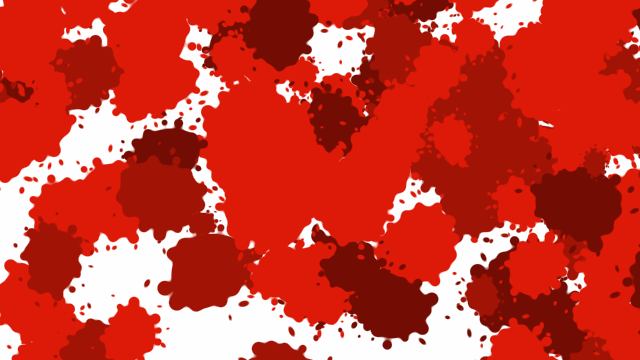
This pattern is drawn by a Shadertoy shader. Its source:

```glsl
// Overlapping paint splats in three flat reds on a white ground.
// Each splat is a wobbly disc smoothly joined to a ring of round lobes, with
// loose oval droplets outside; lobes and droplets repeat by angular sector.

const float TAU = 6.2832;
const int SPLAT_COUNT = 122;
const vec3 PAPER = vec3(1.0, 0.995, 0.995);
const vec3 BRIGHT_RED = vec3(0.868, 0.098, 0.027);
const vec3 MID_RED = vec3(0.63, 0.075, 0.02);
const vec3 DARK_RED = vec3(0.45, 0.047, 0.01);

float hash(vec2 p) {
    return fract(sin(dot(p, vec2(127.1, 311.7))) * 43758.5453);
}

float randomRange(vec2 key, float low, float high) {
    return mix(low, high, hash(key));
}

float smoothUnion(float a, float b, float blend) {
    float h = max(blend - abs(a - b), 0.0) / blend;
    return min(a, b) - 0.25 * h * h * blend;
}

vec2 polar(float angle, float radius) {
    return radius * vec2(cos(angle), sin(angle));
}

float ovalDistance(vec2 p, vec2 radii, float turn) {
    float c = cos(turn), s = sin(turn);
    p = vec2(c * p.x + s * p.y, c * p.y - s * p.x);
    return (length(p / radii) - 1.0) * min(radii.x, radii.y);
}

// Radius of the uneven disc in a given direction
float bodyRadius(float angle, float seed) {
    float phase = TAU * hash(vec2(seed, 0.3));
    return 0.84 + 0.09 * sin(2.0 * angle + phase) + 0.05 * sin(3.0 * angle + 2.7 * phase);
}

// Distance to a splat of about unit radius
float splatDistance(vec2 p, float seed) {
    float angle = atan(p.y, p.x);
    float sectors = floor(randomRange(vec2(seed, 0.7), 12.0, 18.0));
    float sector = floor(angle / TAU * sectors);
    float body = length(p) - bodyRadius(angle, seed);
    float drops = 1.0;

    for (int k = -1; k <= 1; k++) {
        float id = sector + float(k);
        vec2 key = vec2(seed, mod(id + sectors, sectors) + 2.0);

        // Lobe on the rim
        float lobeAngle = (id + randomRange(key, 0.2, 0.8)) * TAU / sectors;
        float rim = bodyRadius(lobeAngle, seed);
        float reach = rim + randomRange(key + 0.11, -0.06, 0.18);
        float lobeSize = randomRange(key + 0.23, 0.07, 0.18);
        float lobe = length(p - polar(lobeAngle, reach)) - lobeSize;
        body = smoothUnion(body, lobe, 0.14);

        // Loose droplet beyond it
        if (hash(key + 0.37) < 0.65) {
            float dropAngle = (id + randomRange(key + 0.41, 0.2, 0.8)) * TAU / sectors;
            float dropReach = rim + randomRange(key + 0.53, 0.26, 0.52);
            float width = randomRange(key + 0.61, 0.03, 0.065);
            vec2 radii = width * vec2(randomRange(key + 0.73, 1.1, 2.1), 1.0);
            float turn = dropAngle + randomRange(key + 0.83, -1.2, 1.2);
            drops = min(drops, ovalDistance(p - polar(dropAngle, dropReach), radii, turn));
        }
    }
    return min(body, drops);
}

// Bright paint becomes more common towards the top layers
vec3 splatColor(float pick, float layer) {
    float brightShare = mix(0.37, 0.58, layer);
    float darkShare = mix(0.30, 0.16, layer);
    if (pick < brightShare) return BRIGHT_RED;
    return pick > 1.0 - darkShare ? DARK_RED : MID_RED;
}

void mainImage(out vec4 fragColor, in vec2 fragCoord) {
    vec2 uv = fragCoord / iResolution.y;
    vec2 canvas = vec2(iResolution.x / iResolution.y, 1.0);
    float edge = 1.2 / iResolution.y;
    vec3 color = PAPER;

    // Paint the splats from bottom to top
    for (int i = 0; i < SPLAT_COUNT; i++) {
        float seed = float(i) + 1.0;
        vec2 spot = vec2(hash(vec2(seed, 1.1)), hash(vec2(seed, 1.3)));
        vec2 center = mix(vec2(-0.09), canvas + 0.09, spot);
        float size = mix(0.03, 0.13, sqrt(hash(vec2(seed, 1.5))));
        vec2 local = (uv - center) / size;
        if (dot(local, local) > 3.2) continue;

        float dist = splatDistance(local, seed) * size;
        float cover = clamp(0.5 - dist / edge, 0.0, 1.0);
        float layer = seed / float(SPLAT_COUNT);
        color = mix(color, splatColor(hash(vec2(seed, 1.7)), layer), cover);
    }
    fragColor = vec4(color, 1.0);
}
```
